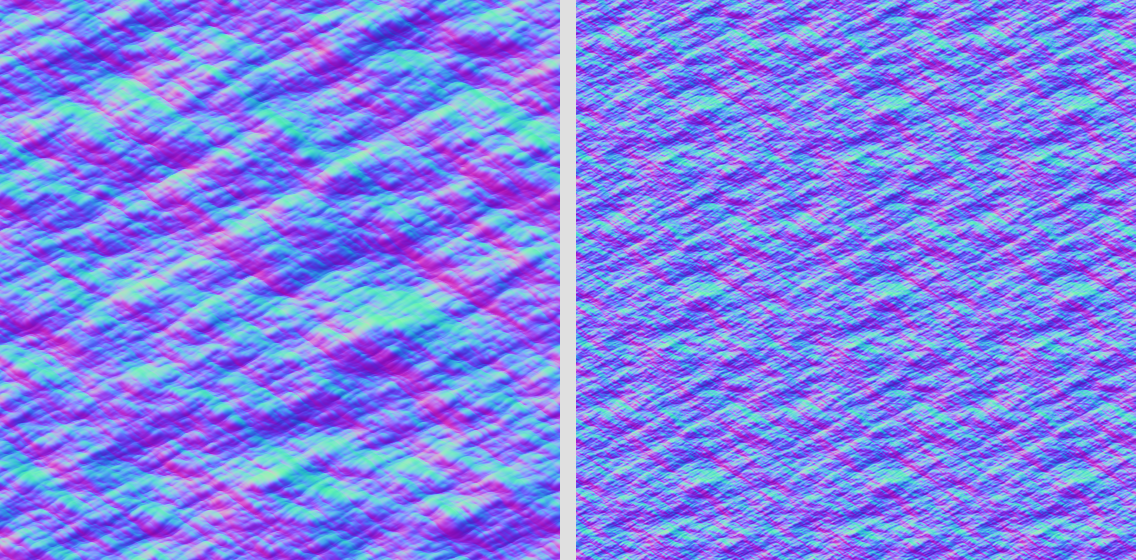
Left, the tile; right, the same tile 3 across and 3 down.
This texture map is drawn by a WebGL 1 fragment shader. Its source:

```glsl
precision highp float;
// Tiling normal map of wind-blown water: crossing ripples over broad swells.

uniform vec2 u_resolution;

// Pseudo-random unit vector for a lattice cell.
vec2 cellGradient(vec2 cell, float seed) {
  vec3 h = fract(vec3(cell, seed).xyx * vec3(0.1031, 0.1030, 0.0973) + seed * 0.137);
  h += dot(h, h.yzx + 33.33);
  float angle = 6.2831853 * fract((h.x + h.y) * h.z);
  return vec2(cos(angle), sin(angle));
}

// Folds a cell into one tile of a lattice sheared by a whole number of rows.
vec2 wrapCell(vec2 cell, vec2 count, float shear) {
  cell -= floor((cell.x + 0.5) / count.x) * vec2(count.x, shear);
  cell.y -= floor((cell.y + 0.5) / count.y) * count.y;
  return cell;
}

// Analytic derivative of wrapping gradient noise, in lattice units.
vec2 noiseSlope(vec2 q, vec2 count, float shear, float seed) {
  vec2 cell = floor(q);
  vec2 f = q - cell;
  vec2 w = f * f * f * (f * (f * 6.0 - 15.0) + 10.0);
  vec2 dw = 30.0 * f * f * (f - 1.0) * (f - 1.0);

  vec2 ga = cellGradient(wrapCell(cell, count, shear), seed);
  vec2 gb = cellGradient(wrapCell(cell + vec2(1.0, 0.0), count, shear), seed);
  vec2 gc = cellGradient(wrapCell(cell + vec2(0.0, 1.0), count, shear), seed);
  vec2 gd = cellGradient(wrapCell(cell + 1.0, count, shear), seed);

  float a = dot(ga, f);
  float b = dot(gb, f - vec2(1.0, 0.0));
  float c = dot(gc, f - vec2(0.0, 1.0));
  float d = dot(gd, f - 1.0);

  return mix(mix(ga, gb, w.x), mix(gc, gd, w.x), w.y)
       + dw * (vec2(b, c) - a + w.yx * (a - b - c + d));
}

// Sum of the surface slopes over wave sizes and crest directions.
vec2 waterSlope(vec2 p) {
  vec2 slope = vec2(0.0);
  float rows = 6.0;
  float strength = 0.25;
  for (int octave = 0; octave < 6; octave++) {
    vec2 layerSlope = vec2(0.0);
    // Larger waves push the smaller ones about, which bends their crests.
    vec2 q = p + 0.005 * slope;
    for (int direction = 0; direction < 3; direction++) {
      float j = float(direction);
      float seed = 1.0 + j + 3.0 * float(octave);
      vec2 count = floor(vec2(0.3, 1.0) * rows + vec2(0.5, j));
      float shear = floor(count.y * (0.64 - 0.54 * j) + 0.5);
      vec2 lattice = vec2(q.x * count.x, q.y * count.y + q.x * shear);
      vec2 g = noiseSlope(lattice + seed * vec2(0.37, 0.61), count, shear, seed);
      // Slope back in canvas directions, with height falling as 1 / rows.
      layerSlope += vec2(g.x * count.x + g.y * shear, g.y * count.y) / count.y;
    }
    slope += strength * layerSlope;
    rows *= 1.85;
    strength *= octave < 4 ? 1.0 : 0.5;
  }
  return slope;
}

void main() {
  vec2 p = gl_FragCoord.xy / u_resolution;
  vec2 slope = waterSlope(p);
  // Green points down the canvas.
  vec3 normal = normalize(vec3(slope.x, -slope.y, 0.95));
  gl_FragColor = vec4(0.5 + 0.5 * normal, 1.0);
}
```
